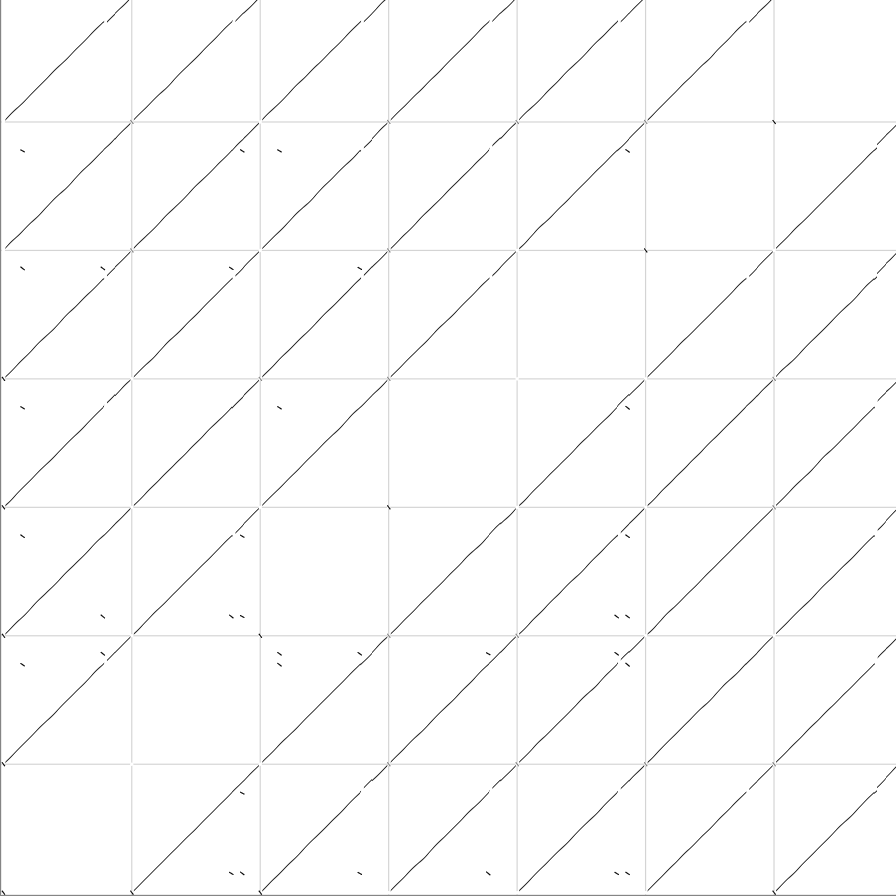
A Shadertoy shader for this pattern:

```glsl
// Draws a seven by seven self-comparison plot: pale grid, thin broken diagonals, stray ticks.

const float PITCH = 0.14336;        // cell size in canvas units
const float ORIGIN = 0.0037;        // inset of the first cell
const float LAST = 6.0;             // index of the last row and column
const float HAIRLINE = 0.0091;      // rule width in cell units
const vec3 PAPER = vec3(1.0);
const vec3 GRID = vec3(0.83);
const vec3 BORDER = vec3(0.52);
const vec3 INK = vec3(0.04);

float hash(vec2 p) {
    return fract(sin(dot(p, vec2(127.1, 311.7))) * 43758.5);
}

// One-dimensional gradient noise
float gradientNoise(float x, float seed) {
    float i = floor(x), f = fract(x);
    float g0 = 2.0 * hash(vec2(i, seed)) - 1.0;
    float g1 = 2.0 * hash(vec2(i + 1.0, seed)) - 1.0;
    return 2.0 * mix(g0 * f, g1 * (f - 1.0), f * f * (3.0 - 2.0 * f));
}

// Box-filtered coverage of a stroke, px being one pixel in the same units
float stroke(float dist, float width, float px) {
    return clamp((0.5 * (width + px) - dist) / px, 0.0, min(1.0, width / px));
}

// Smooth-edged interval mask
float interval(float x, float a, float b, float px) {
    return clamp((x - a) / px + 0.5, 0.0, 1.0) * clamp((b - x) / px + 0.5, 0.0, 1.0);
}

float segmentDistance(vec2 p, vec2 a, vec2 b) {
    vec2 pa = p - a, ba = b - a;
    return length(pa - ba * clamp(dot(pa, ba) / dot(ba, ba), 0.0, 1.0));
}

// Position of a repeat site along one cell
float sitePosition(int slot) {
    return slot == 0 ? 0.15 : slot == 1 ? 0.775 : 0.86;
}

// Which sites occur in a given row or column
bool siteActive(int slot, float index) {
    if (slot == 0) return index == 0.0 || index == 2.0;
    if (slot == 1) return index < LAST;
    return mod(index, 3.0) == 1.0;
}

// Diagonal with a slight wobble, a jog and a small break
float diagonal(vec2 f, vec2 cell, float px) {
    float seed = cell.x * 7.0 + cell.y;
    float wobble = 0.007 * gradientNoise(f.x * 9.0, seed);
    float jog = 0.018 * (hash(cell + 3.7) - 0.5) * interval(f.x, 0.78, 0.87, px);
    float lag = 0.025 * (step(LAST, cell.x) - step(LAST, cell.y)) * step(0.8, f.x);
    float line = stroke(abs(f.y - f.x - wobble - jog - lag) * 0.7071, HAIRLINE * 0.72, px);
    float gapSize = 0.022 * step(0.4, hash(cell + 9.2));
    float gap = gapSize > 0.0 ? interval(f.x, 0.785, 0.785 + gapSize, px) : 0.0;
    return line * (1.0 - gap) * interval(f.x, 0.016, 0.99, px);
}

// Short ticks where two different active sites meet
float strayTicks(vec2 f, vec2 cell, float px) {
    float ink = 0.0;
    for (int i = 0; i < 3; i++) {
        for (int j = 0; j < 3; j++) {
            if (i == j || !siteActive(i, cell.x) || !siteActive(j, cell.y)) continue;
            float chance = hash(cell * 3.0 + vec2(i, j));
            if (chance > 0.72) continue;
            vec2 reach = vec2(0.013, -0.011 + 0.006 * chance);
            vec2 q = f - vec2(sitePosition(i), sitePosition(j));
            ink = max(ink, stroke(segmentDistance(q, -reach, reach), HAIRLINE, px));
        }
    }
    return ink;
}

// Occasional hook beside a grid crossing
float crossingTick(vec2 q, vec2 node, float px) {
    float present = step(0.45, hash(node + 21.3));
    return present * stroke(segmentDistance(q, vec2(-0.008, 0.012), vec2(0.01, -0.012)), HAIRLINE, px);
}

void mainImage(out vec4 fragColor, in vec2 fragCoord) {
    vec2 uv = fragCoord / iResolution.xy;
    vec2 p = (uv - ORIGIN) / PITCH;
    float px = 1.0 / (PITCH * min(iResolution.x, iResolution.y));
    vec2 cell = floor(p), f = p - cell;
    vec2 node = floor(p + 0.5), q = p - node;

    // Grid, opened slightly at the crossings
    float vertical = node.x > 0.0 ? stroke(abs(q.x), HAIRLINE, px) : 0.0;
    float horizontal = node.y > 0.0 ? stroke(abs(q.y), HAIRLINE, px) : 0.0;
    float opening = smoothstep(0.008, 0.018, length(q));
    vec3 color = mix(PAPER, GRID, max(vertical, horizontal) * opening);

    // Left and bottom border
    vec2 edge = uv / PITCH;
    float border = stroke(abs(min(edge.x, edge.y) - 0.5 * HAIRLINE), HAIRLINE, px);
    color = mix(color, BORDER, border);

    // Marks, with the cells of equal row and column left empty
    float ink = crossingTick(q, node, px) * (node.x == node.y || node.x * node.y == 0.0 ? 1.0 : 0.5);
    if (cell.x != cell.y && min(cell.x, cell.y) >= 0.0) {
        ink = max(ink, diagonal(f, cell, px));
        ink = max(ink, strayTicks(f, cell, px));
    }
    fragColor = vec4(mix(color, INK, ink), 1.0);
}
```
